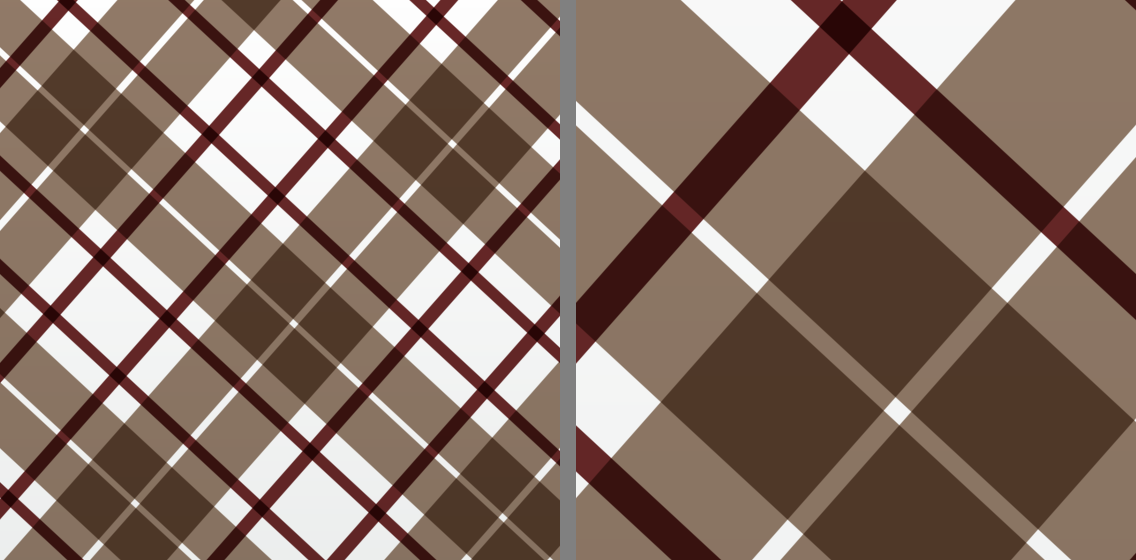
Left: the whole. Right: its middle third, enlarged.
This pattern is drawn by a WebGL 2 fragment shader. Its source:

```glsl
#version 300 es
precision highp float;

uniform vec2 u_resolution;
out vec4 fragColor;

// Lattice of the tartan, in canvas units
const vec2 CENTER = vec2(0.5247, 0.4219);
const vec2 STEP_DOWN = vec2(0.3737, -0.3464);
const vec2 STEP_UP = vec2(0.2832, 0.3210);

// Stripe layout, as fractions of one repeat
const float PINLINE_HALF = 0.0125;
const float BROWN_HALF = 0.2145;
const float RED_OFFSET = 0.342;
const float RED_HALF = 0.0235;

// Thread dyes, multiplied where stripes cross
const vec3 WHITE = vec3(1.0);
const vec3 BROWN = vec3(0.570, 0.479, 0.407);
const vec3 RED = vec3(0.406, 0.156, 0.156);

// Cloth shading from bottom to top
const vec3 CLOTH_LOW = vec3(0.925, 0.932, 0.930);
const vec3 CLOTH_HIGH = vec3(0.995);

// Coverage of a band given the distance from its axis
float band(float dist, float halfWidth, float blur) {
  return 1.0 - smoothstep(-blur, blur, dist - halfWidth);
}

// Dye of one thread direction, mirrored about the pinline
vec3 threadDye(float coord, float blur) {
  float dist = abs(fract(coord + 0.5) - 0.5);
  float brown = band(dist, BROWN_HALF, blur) - band(dist, PINLINE_HALF, blur);
  float red = band(abs(dist - RED_OFFSET), RED_HALF, blur);
  return mix(mix(WHITE, BROWN, brown), RED, red);
}

void main() {
  vec2 uv = gl_FragCoord.xy / u_resolution;

  // Skewed coordinates: one unit per repeat along each direction
  vec2 weave = inverse(mat2(STEP_DOWN, STEP_UP)) * (uv - CENTER);
  vec2 blur = 0.6 * fwidth(weave);

  vec3 cloth = mix(CLOTH_LOW, CLOTH_HIGH, uv.y);
  vec3 color = cloth * threadDye(weave.x, blur.x) * threadDye(weave.y, blur.y);
  fragColor = vec4(color, 1.0);
}
```
